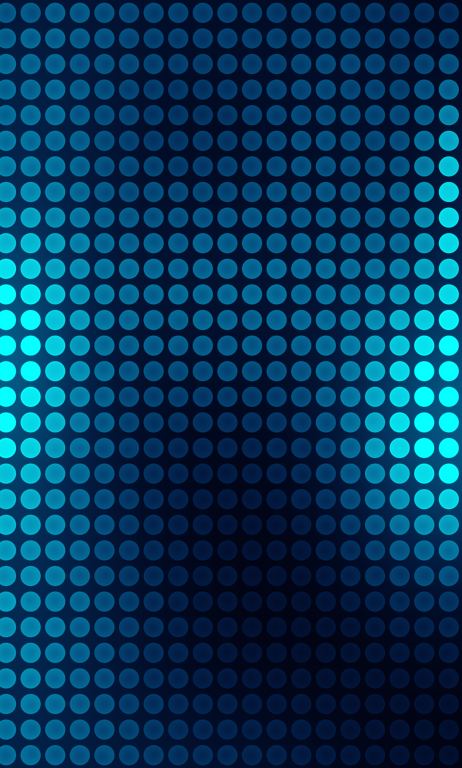
This background is drawn by a Shadertoy shader. Its source:

```glsl
// Dot grid: repeats across and down, shift in cells, radius in canvas heights
const vec2 DOT_COUNT = vec2(18.78, 30.0);
const vec2 GRID_SHIFT = vec2(0.255, 0.0);
const float DOT_RADIUS = 0.0131;

// Dot shading
const float CORE_DIM = 0.27;
const float RIM_GAIN = 0.10;
const float CORE_DRIFT = 0.35;
const float LIGHT_WEAR = 0.10;

// Light levels and colour ramp
const vec2 AMBIENT = vec2(0.055, 0.012); // dots, backdrop
const float DOT_HUE = 0.60;
const float BACKDROP_HUE = 0.62;
const float RED_TINT = 0.025;

// Lamps: centre xy and spread xy in canvas fractions
const int LAMP_COUNT = 9;
const vec4 LAMPS[LAMP_COUNT] = vec4[](
    vec4(0.00, 0.535, 0.16, 0.18),
    vec4(1.00, 0.450, 0.22, 0.17),
    vec4(1.02, 0.750, 0.10, 0.14),
    vec4(0.50, 0.620, 0.50, 0.16),
    vec4(0.40, 1.000, 0.60, 0.14),
    vec4(0.00, 0.200, 0.28, 0.30),
    vec4(0.04, 0.850, 0.25, 0.20),
    vec4(0.75, 0.840, 0.25, 0.14),
    vec4(0.40, -0.03, 0.35, 0.12));

// Strength of each lamp on dots and on backdrop
const vec2 LAMP_POWER[LAMP_COUNT] = vec2[](
    vec2(0.80, 0.28), vec2(1.10, 0.32), vec2(0.75, 0.06),
    vec2(0.36, 0.05), vec2(0.17, 0.03), vec2(0.50, 0.14),
    vec2(0.30, 0.09), vec2(0.18, 0.03), vec2(0.12, 0.05));

vec2 gradientAt(vec2 cell) {
    vec3 h = fract(cell.xyx * vec3(0.1031, 0.1030, 0.0973));
    h += dot(h, h.yzx + 33.33);
    float angle = 6.2832 * fract((h.x + h.y) * h.z);
    return vec2(cos(angle), sin(angle));
}

float gradientNoise(vec2 p) {
    vec2 i = floor(p), f = fract(p);
    vec2 w = f * f * f * (f * (f * 6.0 - 15.0) + 10.0);
    vec2 e = vec2(1.0, 0.0);
    float low = mix(dot(gradientAt(i), f), dot(gradientAt(i + e), f - e), w.x);
    float high = mix(dot(gradientAt(i + e.yx), f - e.yx),
                     dot(gradientAt(i + 1.0), f - 1.0), w.x);
    return mix(low, high, w.y);
}

// Summed lamp light: x for dots, y for backdrop
vec2 lightAt(vec2 uv) {
    vec2 light = AMBIENT;
    for (int i = 0; i < LAMP_COUNT; i++) {
        vec2 d = (uv - LAMPS[i].xy) / LAMPS[i].zw;
        light += LAMP_POWER[i] * exp(-dot(d, d));
    }
    return light;
}

// Navy through blue to cyan
vec3 blueRamp(float level, float hue) {
    level = clamp(level, 0.0, 1.0);
    return vec3(RED_TINT * sqrt(level), level, pow(level, hue));
}

void mainImage(out vec4 fragColor, in vec2 fragCoord) {
    vec2 uv = fragCoord / iResolution.xy;
    vec2 cellSize = vec2(iResolution.x / iResolution.y, 1.0) / DOT_COUNT;
    vec2 grid = uv * DOT_COUNT + GRID_SHIFT;
    vec2 cell = floor(grid);
    vec2 local = (fract(grid) - 0.5) * cellSize / DOT_RADIUS;
    vec2 dotCentre = (cell + 0.5 - GRID_SHIFT) / DOT_COUNT;

    vec3 color = blueRamp(lightAt(uv).y, BACKDROP_HUE);

    // Each dot has one light level, a drifting dim core and a bright rim
    vec2 drift = vec2(gradientNoise(cell * 0.37), gradientNoise(cell * 0.37 + 41.0));
    float level = lightAt(dotCentre).x;
    level *= 1.0 + LIGHT_WEAR * gradientNoise(cell * 0.61 + 17.0);
    float radius = length(local);
    float core = 1.0 - smoothstep(0.0, 1.0, length(local - CORE_DRIFT * drift));
    float rim = smoothstep(0.75, 1.0, radius);
    float shade = 1.0 + RIM_GAIN * rim - CORE_DIM * core * (1.0 - min(level, 1.0));
    vec3 dotColor = blueRamp(level * shade, DOT_HUE);

    float edge = 0.75 / (iResolution.y * DOT_RADIUS);
    float coverage = 1.0 - smoothstep(1.0 - edge, 1.0 + edge, radius);
    fragColor = vec4(mix(color, dotColor, coverage), 1.0);
}
```
